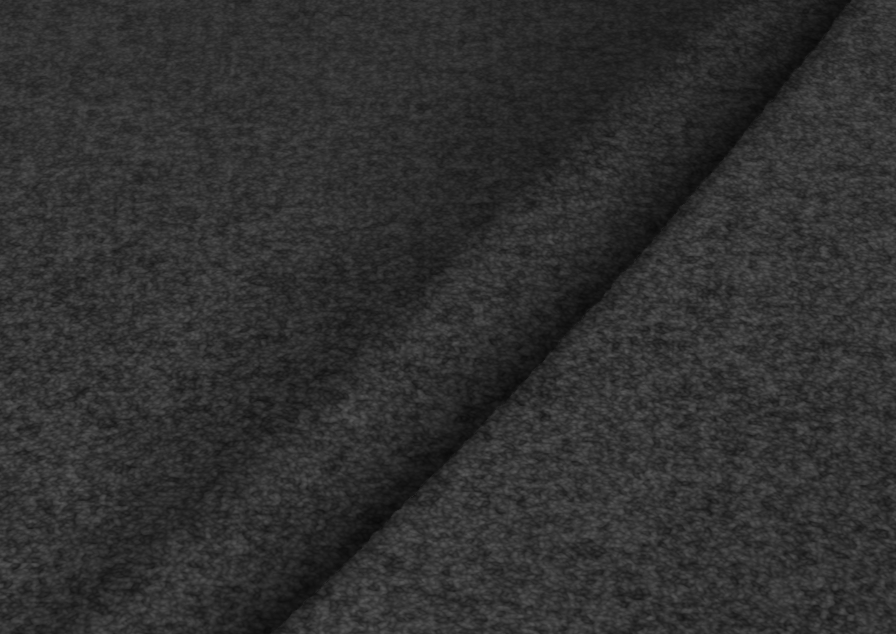
Reproduce this texture procedurally as a Shadertoy shader.

```glsl
// Dark woven cloth with a diagonal rolled fold and a deep crease beside it.
// Two slanted boundaries split the cloth into flat, roll and front panel;
// each gets its own shading and a foreshortened field of jittered stitches.

float hash(vec2 p) {
    vec3 q = fract(vec3(p.xyx) * 0.1031);
    q += dot(q, q.yzx + 33.33);
    return fract((q.x + q.y) * q.z);
}

float noise(vec2 p) {
    vec2 i = floor(p), f = fract(p);
    f = f * f * (3.0 - 2.0 * f);
    return mix(mix(hash(i), hash(i + vec2(1, 0)), f.x),
               mix(hash(i + vec2(0, 1)), hash(i + vec2(1, 1)), f.x), f.y);
}

// Tilted oval stitches in staggered rows; returns relief around zero
float weave(vec2 p) {
    float weight = 0.0, tone = 0.0, crest = 0.0;
    float row = floor(p.y);
    for (int j = -1; j <= 1; j++) {
        float r = row + float(j);
        float shift = 0.5 * mod(r, 2.0);
        float column = floor(p.x - shift);
        for (int i = -1; i <= 1; i++) {
            vec2 id = vec2(column + float(i), r);
            vec2 jitter = vec2(hash(id + 17.3), hash(id + 51.7)) - 0.5;
            vec2 d = p - id - vec2(shift + 0.5, 0.5) - 0.85 * jitter;
            float tilt = mix(-0.6, 0.6, mod(r, 2.0)) + 1.4 * jitter.x;
            d = mat2(cos(tilt), -sin(tilt), sin(tilt), cos(tilt)) * d;
            float w = exp(-dot(d * d, vec2(3.0, 8.0)));
            weight += w;
            tone += w * hash(id + 83.1);
            crest = max(crest, w);
        }
    }
    return 0.85 * (tone / max(weight, 0.001) - 0.5) + 0.5 * (crest - 0.6);
}

void mainImage(out vec4 fragColor, in vec2 fragCoord) {
    vec2 p = fragCoord / iResolution.y;
    float y = p.y;

    // Signed horizontal distances from the roll's back edge and the crease
    float fuzz = (noise(p * 95.0) - 0.5) * 0.007;
    float backEdge = 0.096 + 1.05 * y + 0.008 * sin(6.0 * y);
    float crease = 0.428 + 0.915 * y + 0.14 * y * (1.0 - y);
    float fromBack = p.x - backEdge + fuzz;
    float fromCrease = p.x - crease + fuzz;
    float across = clamp((p.x - backEdge) / (crease - backEdge), 0.0, 1.0);

    float onRoll = smoothstep(-0.01 - 0.01 * y, 0.01 + 0.01 * y, fromBack);
    float onFront = smoothstep(-0.004, 0.004, fromCrease);

    // Flat cloth, shaded toward the roll and the far end
    float flatLight = mix(0.223, 0.208, y);
    flatLight *= mix(0.7, 1.0, smoothstep(-0.01, mix(0.18, 0.5, y), -fromBack));
    flatLight *= 1.0 - 0.06 * smoothstep(0.6, 1.1, y + 0.3 * p.x - 0.1);

    // Roll, lit behind its crown and falling into the crease
    float rollLight = mix(0.178, 0.214, smoothstep(0.0, 0.25, across));
    rollLight *= 1.0 - 0.32 * smoothstep(0.35, 0.85, across);
    rollLight *= 1.0 - 0.46 * smoothstep(0.74, 1.0, across);
    rollLight *= 1.0 - 0.17 * smoothstep(0.55, 1.0, y);

    // Front panel, with a rounded lip along the crease
    float frontLight = mix(0.16, 0.223, smoothstep(0.0, 0.045, fromCrease));
    frontLight *= 1.0 - 0.06 * smoothstep(0.1, 0.7, fromCrease);
    frontLight *= 1.0 - 0.06 * smoothstep(0.75, 1.0, y);

    float light = mix(mix(flatLight, rollLight, onRoll), frontLight, onFront);

    // Foreshortened cloth coordinates, bent slightly around the roll
    vec2 cloth = vec2((p.x - 0.7) * (1.0 + 0.3 * y), y * (1.0 + 0.25 * y));
    vec2 rollCloth = cloth + vec2(0.0, 0.025 * across);
    vec2 frontCloth = cloth + vec2(-0.12 * y, 0.1 * p.x + 3.0);
    cloth = mix(mix(cloth, rollCloth, step(0.5, onRoll)), frontCloth, step(0.5, onFront));

    // Stitches soften away from the plane of focus
    float focus = 1.0 - 0.4 * smoothstep(0.35, 1.0, y) * (1.0 - 0.5 * onRoll);
    float relief = weave(cloth * vec2(92.0, 122.0)) * focus;

    // Heathered yarn streaks, broad mottling and fine fibres
    float streak = noise(cloth * vec2(24.0, 105.0)) - 0.5;
    float rib = noise(cloth * vec2(85.0, 13.0) + 40.0) - 0.5;
    float mottle = noise(cloth * vec2(9.0, 20.0) + 9.0) - 0.5;
    float fibre = noise(cloth * vec2(230.0, 300.0)) - 0.5;
    float detail = 0.68 * relief + 0.15 * streak + 0.12 * rib
                 + 0.07 * mottle + 0.24 * fibre * focus;

    float shade = light * (1.0 + detail);
    fragColor = vec4(vec3(clamp(shade, 0.02, 0.4)), 1.0);
}
```
